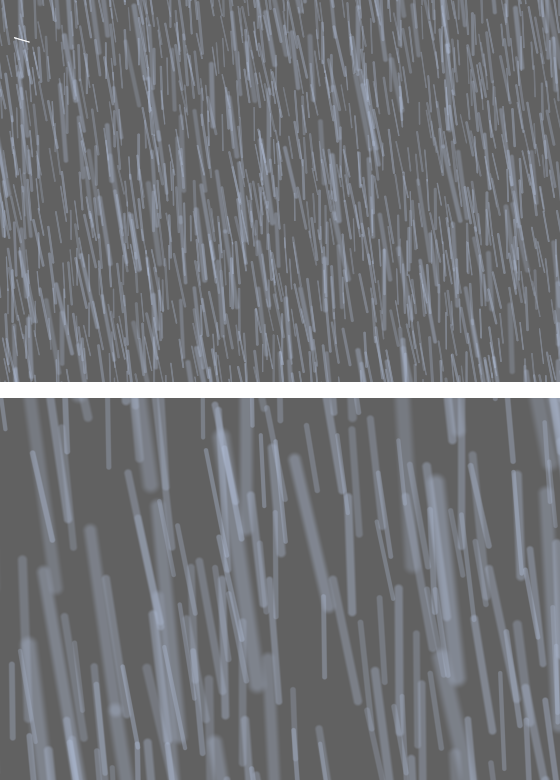
Top, the full canvas; bottom, a detail of the centre.
This pattern is drawn by a Shadertoy shader. Its source:

```glsl
// Slanted rain over flat grey: three layers of translucent streaks, from fine
// to broad. Each layer scatters capsules through a jittered grid with empty
// cells, and overlapping streaks build up to a brighter pale blue.

const vec3 SKY_GREY = vec3(0.38);
const vec3 RAIN_BLUE = vec3(0.70, 0.755, 0.86);
const vec3 GLINT_WHITE = vec3(0.96);
const float FILL_CHANCE = 0.56;

float hash(vec2 p, float seed) {
    return fract(sin(dot(p, vec2(127.1, 311.7)) + seed * 74.7) * 43758.5453);
}

// Distance from p to the segment a-b
float segmentDistance(vec2 p, vec2 a, vec2 b) {
    vec2 ap = p - a, ab = b - a;
    return length(ap - ab * clamp(dot(ap, ab) / dot(ab, ab), 0.0, 1.0));
}

// Capsule coverage with a feathered rim, never sharper than one pixel
float streakMask(float dist, float radius, float softness, float pixel) {
    float feather = max(radius * softness, 0.5 * pixel);
    return 1.0 - smoothstep(radius - feather, radius + feather, dist);
}

// Fraction of background still visible through one layer.
// lengths and radii hold the minimum and maximum streak size.
float layerTransmittance(vec2 p, vec2 cellSize, vec2 lengths, vec2 radii,
                         float softness, float seed, float pixel) {
    vec2 home = floor(p / cellSize);
    float clear = 1.0;
    for (int j = -1; j <= 1; j++) {
        for (int i = -1; i <= 1; i++) {
            vec2 cell = home + vec2(i, j);
            if (hash(cell, seed) > FILL_CHANCE) continue;

            vec2 jitter = vec2(hash(cell, seed + 1.0), hash(cell, seed + 2.0));
            vec2 center = (cell + jitter) * cellSize;
            float slant = mix(0.0, 0.23, hash(cell, seed + 3.0));
            float size = hash(cell, seed + 4.0);
            float radius = mix(radii.x, radii.y, hash(cell, seed + 5.0));
            float opacity = mix(0.24, 0.40, hash(cell, seed + 6.0));

            // Falls from upper left to lower right
            vec2 reach = 0.5 * mix(lengths.x, lengths.y, size)
                       * vec2(sin(slant), -cos(slant));
            float dist = segmentDistance(p, center - reach, center + reach);
            clear *= 1.0 - opacity * streakMask(dist, radius, softness, pixel);
        }
    }
    return clear;
}

void mainImage(out vec4 fragColor, in vec2 fragCoord) {
    vec2 p = fragCoord / iResolution.y;
    float pixel = 1.0 / iResolution.y;

    // Fine, medium and broad rain
    float clear = layerTransmittance(p, vec2(0.030, 0.060), vec2(0.055, 0.095),
                                     vec2(0.0018, 0.0026), 0.35, 11.0, pixel);
    clear *= layerTransmittance(p, vec2(0.030, 0.076), vec2(0.085, 0.140),
                                vec2(0.0028, 0.0040), 0.45, 23.0, pixel);
    clear *= layerTransmittance(p, vec2(0.048, 0.140), vec2(0.130, 0.220),
                                vec2(0.0045, 0.0068), 0.60, 37.0, pixel);
    vec3 color = mix(RAIN_BLUE, SKY_GREY, clear);

    // Single bright glint near the upper left corner
    float glint = segmentDistance(p, vec2(0.038, 0.901), vec2(0.076, 0.890));
    color = mix(color, GLINT_WHITE, streakMask(glint, 0.0017, 0.3, pixel));

    fragColor = vec4(color, 1.0);
}
```
